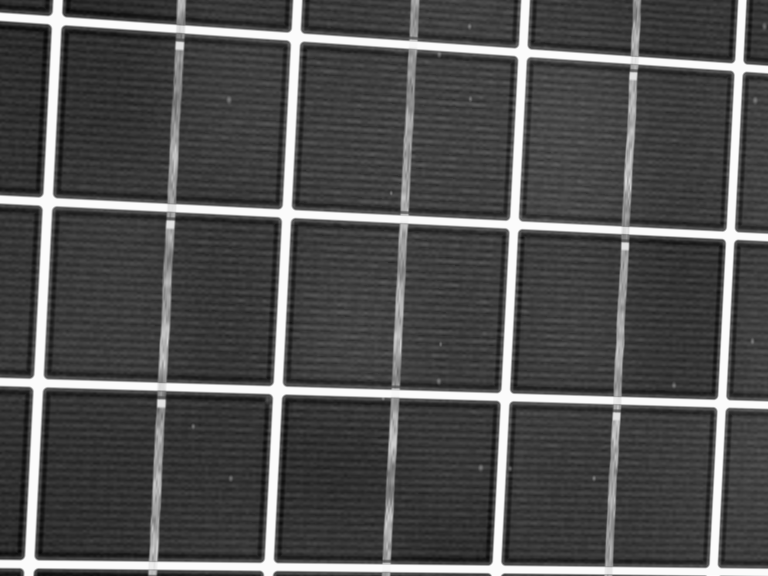
Give the GLSL for this texture, as a WebGL 2 fragment shader.

```glsl
#version 300 es
precision highp float;
// Grey solar panel in slight perspective: white cell gaps, worn busbars, fine fingers.
uniform vec2 u_resolution;
out vec4 fragColor;

const float TAU = 6.2831853;
const vec2 CELL_SIZE = vec2(0.405, 0.305);   // in canvas heights
const vec2 GAP_HALF = vec2(0.0082, 0.0072);
const float FINGERS = 22.0;                  // per cell
const float GAP_TONE = 0.985;

float hash(vec2 p) {
  return fract(sin(dot(p, vec2(127.1, 311.7))) * 43758.5453);
}

float noise(vec2 p) {
  vec2 i = floor(p), f = fract(p);
  f = f * f * (3.0 - 2.0 * f);
  return mix(mix(hash(i), hash(i + vec2(1, 0)), f.x),
             mix(hash(i + vec2(0, 1)), hash(i + vec2(1, 1)), f.x), f.y);
}

float roundedBox(vec2 p, vec2 halfSize, float radius) {
  vec2 q = abs(p) - halfSize + radius;
  return length(max(q, 0.0)) + min(max(q.x, q.y), 0.0) - radius;
}

float band(float x, float halfWidth, float soft) {
  return 1.0 - smoothstep(halfWidth - soft, halfWidth + soft, abs(x));
}

// Undo the perspective: whole numbers fall on the gaps between cells.
vec2 panelCoords(vec2 p) {
  vec2 origin = vec2(0.099, 0.0359);
  vec2 across = vec2(0.428, 0.0302);
  vec2 down = vec2(-0.016, 0.3146);
  return inverse(mat2(across - 0.026 * p, down)) * (p - origin);
}

// Silicon surface with dashed fingers, clouding and a dark rim.
float cellTone(vec2 grid, vec2 p, float edge) {
  vec2 id = floor(grid);
  float glow = exp(-5.0 * dot(p - vec2(0.76, 0.4), p - vec2(0.76, 0.4)));
  float tone = 0.165 + 0.045 * hash(id + 3.7) + 0.055 * glow;
  tone += 0.06 * (noise(p * 5.0 + 8.0) - 0.4) + 0.03 * smoothstep(1.1, 1.35, p.x);
  float wave = 0.5 + 0.5 * cos(TAU * FINGERS * grid.y);
  float dashes = noise(vec2(grid.x * 28.0, floor(grid.y * FINGERS + 0.5) * 5.3));
  tone += (wave - 0.4) * (0.045 + 0.09 * dashes * dashes * (0.4 + glow));
  tone += 0.045 * (noise(p * vec2(170.0, 230.0)) - 0.5);
  tone -= 0.1 * band(edge + 0.009, 0.0035, 0.003);
  return tone + 0.09 * band(edge + 0.003, 0.002, 0.003);
}

// Patchy ribbon tone, with a dark break and a bright solder end once per cell.
float busbarTone(vec2 grid) {
  float column = floor(grid.x);
  float joint = mix(0.06, -0.04, mod(column, 2.0));
  float along = (fract(grid.y - joint + 0.5) - 0.5) * CELL_SIZE.y;
  float patches = noise(vec2(column * 7.3, grid.y * 7.0));
  float scratches = noise(vec2(grid.x * 130.0, grid.y * 24.0));
  float tone = 0.4 + 0.3 * patches + 0.2 * scratches;
  tone = mix(tone, 0.92, band(along - 0.01, 0.007, 0.003));
  return mix(tone, 0.3, 0.75 * band(along, 0.0025, 0.002));
}

// Sparse pale flecks, one candidate per square.
float dust(vec2 p, float density) {
  vec2 id = floor(p * density);
  vec2 spot = 0.25 + 0.5 * vec2(hash(id), hash(id + 19.0));
  float size = 0.05 + 0.05 * hash(id + 41.0);
  float d = length((fract(p * density) - spot) * vec2(1.0, 0.7));
  return step(0.93, hash(id + 73.0)) * (1.0 - smoothstep(0.0, size, d));
}

void main() {
  vec2 p = vec2(gl_FragCoord.x, u_resolution.y - gl_FragCoord.y) / u_resolution.y;
  float soft = max(0.0025, 0.8 / u_resolution.y);
  vec2 grid = panelCoords(p);

  // Cells on the white backing
  vec2 local = (fract(grid) - 0.5) * CELL_SIZE;
  float edge = roundedBox(local, 0.5 * CELL_SIZE - GAP_HALF, 0.008);
  float inCell = 1.0 - smoothstep(-soft, soft, edge);
  float surface = cellTone(grid, p, edge) + 0.22 * dust(p, 14.0);
  float tone = mix(GAP_TONE, surface, inCell);

  // Busbar, mostly washed out where it crosses a gap
  float wobble = 0.0016 * (noise(vec2(floor(grid.x) * 5.0, grid.y * 9.0)) - 0.5);
  float bar = band(local.x - 0.004 + wobble, 0.0073, soft);
  tone = mix(tone, busbarTone(grid), bar * mix(0.25, 0.95, inCell));

  fragColor = vec4(vec3(clamp(tone, 0.0, 1.0)), 1.0);
}
```
